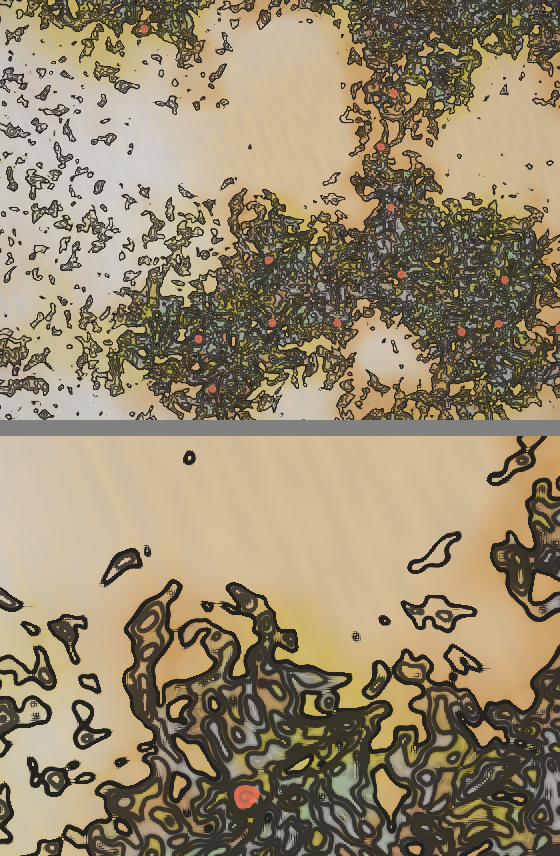
Top, the full canvas; bottom, a detail of the centre.
A Shadertoy shader for this pattern:

```glsl
// Hand-inked contour map on pencil-tinted paper: a fine noise relief is lifted by a
// broad density field, so level lines form loose islets on bare ground and tight
// nested coils in dense masses. Cellular coral dots sit on small added peaks.

#define SEED 17.0          // offset of all noise fields
#define GRAIN 31.0         // relief cells per canvas height
#define LEVELS 6.5         // contour lines per unit of relief
#define INK_WIDTH 0.0020   // half width of a line
#define DOT_CELLS 7.0      // dot cells per canvas height
#define DOT_RADIUS 0.0095
#define DOT_SHARE 0.55     // share of dense cells that hold a dot

const vec3 PAPER  = vec3(0.81, 0.80, 0.79);
const vec3 TAN    = vec3(0.81, 0.72, 0.58);
const vec3 YELLOW = vec3(0.77, 0.68, 0.30);
const vec3 ORANGE = vec3(0.77, 0.57, 0.32);
const vec3 OLIVE  = vec3(0.57, 0.54, 0.24);
const vec3 SAGE   = vec3(0.48, 0.56, 0.47);
const vec3 SLATE  = vec3(0.52, 0.53, 0.55);
const vec3 UMBER  = vec3(0.55, 0.44, 0.33);
const vec3 CORAL  = vec3(0.92, 0.45, 0.34);
const vec3 INK    = vec3(0.14, 0.13, 0.12);

vec2 hash22(vec2 p) {
    vec3 q = fract(p.xyx * vec3(0.1031, 0.1030, 0.0973));
    q += dot(q, q.yzx + 33.33);
    return fract((q.xx + q.yz) * q.zy);
}

float cornerSlope(vec2 cell, vec2 offset) {
    float angle = 6.2832 * hash22(cell + 200.0).x;
    return dot(vec2(cos(angle), sin(angle)), offset);
}

// Gradient noise, roughly -1 to 1.
float noise(vec2 p) {
    p += SEED;
    vec2 i = floor(p), f = fract(p), e = vec2(1.0, 0.0);
    vec2 u = f * f * f * (f * (f * 6.0 - 15.0) + 10.0);
    float low  = mix(cornerSlope(i, f), cornerSlope(i + e, f - e), u.x);
    float high = mix(cornerSlope(i + e.yx, f - e.yx), cornerSlope(i + 1.0, f - 1.0), u.x);
    return 1.4 * mix(low, high, u.y);
}

// Broad field: calm and sparse at left, strongly split into bare and dense at right.
float density(vec2 p) {
    float right = smoothstep(0.1, 0.8, p.x);
    float broad = noise(p * 2.3) + 0.5 * noise(p * 4.9 + 7.0) + 0.3 * noise(p * 10.0 + 3.0);
    vec2 heart = (p - vec2(0.95, 0.52)) / vec2(0.24, 0.16);
    float d = mix(-0.22, -0.04, right) + broad * mix(0.5, 1.2, right);
    return clamp(d + 0.4 * exp(-dot(heart, heart)), -0.8, 0.42);
}

// Fine relief, bent by layered sines so the coils meander.
float relief(vec2 p) {
    vec2 q = p + 0.007 * sin(p.yx * 41.0 + 2.0 * sin(p * 23.0));
    return 0.55 * noise(q * GRAIN) + 0.28 * noise(q * GRAIN * 2.1 + 5.0)
         + 0.25 * noise(q * GRAIN * 0.35 + 9.0);
}

// Distance to the dot of this cell, or a large value where the cell is empty.
float dotDistance(vec2 p) {
    vec2 cell = floor(p * DOT_CELLS);
    vec2 center = (cell + 0.3 + 0.4 * hash22(cell + 51.0)) / DOT_CELLS;
    bool present = hash22(cell + 87.0).x < DOT_SHARE && density(center) > -0.02;
    return present ? length(p - center) : 1.0;
}

// Bare ground: pale paper, warm washes, and pencil halos around dense masses.
vec3 ground(vec2 p, float dense, float height) {
    float stroke = noise(vec2(p.x * 60.0 + p.y * 25.0, p.y * 14.0 - p.x * 6.0));
    float warm = 0.45 * noise(p * 1.9 + 31.0) + 0.6 * (p.x - 0.42) + 0.25 * (p.y - 0.5);
    vec3 col = mix(PAPER, TAN, smoothstep(-0.2, 0.3, warm + 0.06 * stroke));
    vec3 pencil = mix(ORANGE, YELLOW, smoothstep(-0.25, 0.25, noise(p * 4.0 + 13.0)));
    float halo = smoothstep(-0.45, 0.0, dense + 0.05 * stroke) * smoothstep(-0.45, 0.2, warm);
    float rim = smoothstep(-0.22, 0.0, height) * smoothstep(-0.4, 0.1, dense);
    col = mix(col, pencil, clamp(0.6 * halo + 0.3 * rim, 0.0, 0.85));
    return col * (1.0 + 0.03 * stroke);
}

// Tints inside dense masses, changing from one contour band to the next.
vec3 bandTint(vec2 p, float band) {
    float pick = noise(p * 9.0 + 40.0 + band * 3.7);
    float cool = noise(p * 13.0 + 70.0 + band * 1.9);
    vec3 earth = mix(UMBER, OLIVE, smoothstep(-0.3, 0.2, pick));
    vec3 mist = mix(SLATE, SAGE, smoothstep(-0.1, 0.35, pick));
    return mix(earth, mist, smoothstep(-0.25, 0.15, cool));
}

void mainImage(out vec4 fragColor, in vec2 fragCoord) {
    vec2 p = fragCoord / iResolution.y;
    float aa = 0.75 / iResolution.y;
    float dense = density(p);
    float toDot = dotDistance(p);
    float height = dense + relief(p) + 0.45 * exp(-pow(toDot / 0.014, 2.0));

    // Contours: distance to the nearest level from the slope of the relief.
    float level = height * LEVELS;
    float nearest = floor(level + 0.5);
    float slope = length(vec2(dFdx(level), dFdy(level))) * iResolution.y + 0.001;
    float toLine = abs(level - nearest) / slope;
    float width = INK_WIDTH * (1.0 + 0.25 * noise(p * 45.0));
    float line = 1.0 - smoothstep(width - aa, width + aa, toLine);
    line *= nearest < -0.5 ? 0.0 : (nearest < 0.5 ? 1.0 : 0.8);

    // Ground, then banded fill with a soft graphite shade beside each line.
    vec3 col = ground(p, dense, height);
    float fill = smoothstep(-0.15, 0.2, dense) * smoothstep(-0.06, 0.06, height);
    vec3 tint = bandTint(p, floor(level)) * mix(0.82, 1.22, smoothstep(0.0, 0.007, toLine));
    col = mix(col, tint, 0.88 * fill);

    // Coral dots with a darker core, under the ink.
    float ragged = toDot + 0.0025 * noise(p * 75.0);
    float disc = 1.0 - smoothstep(DOT_RADIUS - aa, DOT_RADIUS + aa, ragged);
    float core = 1.0 - smoothstep(0.0, 0.0015 + aa, abs(ragged - 0.0035));
    col = mix(col, mix(CORAL, UMBER, 0.6 * core), disc);
    col = mix(col, INK, line * (1.0 - 0.85 * disc));

    // Slight fall of light to the corners.
    vec2 c = fragCoord / iResolution.xy - 0.5;
    fragColor = vec4(col * (1.02 - 0.14 * dot(c, c)), 1.0);
}
```
